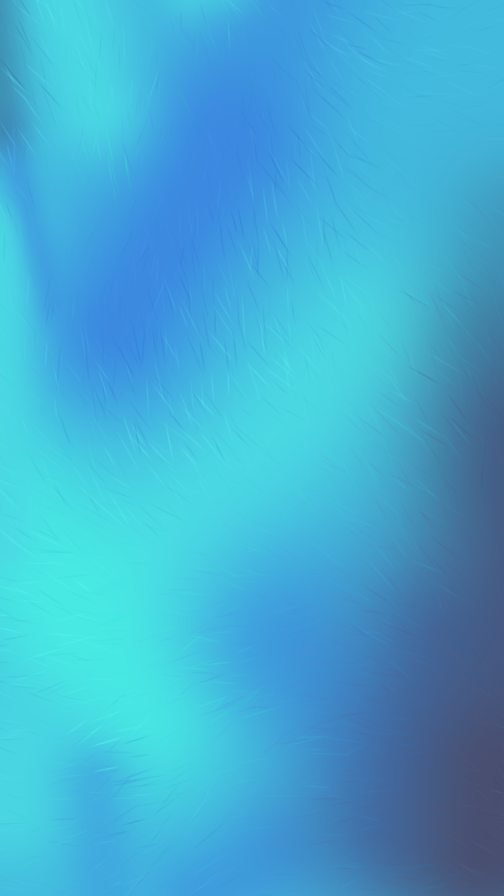
Reproduce this background procedurally as a Shadertoy shader.

```glsl
// Soft aqua and blue light folds that sink into slate at the lower right.
// Layered capsule-shaped glows paint the colour field; cellular strands, turned
// by a sine flow, shift the field lookup so its edges look brushed like fur.

const vec3 SKY    = vec3(0.26, 0.73, 0.87);
const vec3 CYAN   = vec3(0.29, 0.85, 0.89);
const vec3 AQUA   = vec3(0.28, 0.92, 0.89);
const vec3 BLUE   = vec3(0.23, 0.53, 0.88);
const vec3 AZURE  = vec3(0.24, 0.60, 0.87);
const vec3 INDIGO = vec3(0.25, 0.44, 0.68);
const vec3 TEAL   = vec3(0.24, 0.51, 0.65);
const vec3 SLATE  = vec3(0.27, 0.33, 0.49);
const vec3 PLUM   = vec3(0.29, 0.29, 0.41);

const vec2  FRAME        = vec2(0.5625, 1.0); // canvas proportions
const int   FUR_LAYERS   = 5;
const float FUR_CELL     = 0.036;   // strand spacing
const float FUR_WIDTH    = 0.0009;  // strand half width
const float FUR_SHIFT    = 0.030;   // reach of the brushed edges
const float FUR_CONTRAST = 0.018;   // brightness of single strands

vec2 hash2(vec2 p) {
    vec3 q = fract(p.xyx * vec3(0.1031, 0.1030, 0.0973));
    q += dot(q, q.yzx + 33.33);
    return fract((q.xx + q.yz) * q.zy);
}

float segmentDistance(vec2 p, vec2 a, vec2 b) {
    vec2 ab = b - a;
    float t = clamp(dot(p - a, ab) / max(dot(ab, ab), 1e-6), 0.0, 1.0);
    return length(p - a - ab * t);
}

// Blends a soft capsule into the colour; a and b run from 0 to 1 on the canvas.
void glow(inout vec3 col, vec2 p, vec2 a, vec2 b, float radius, vec3 tint, float amount) {
    float d = segmentDistance(p, a * FRAME, b * FRAME) / radius;
    col = mix(col, tint, amount * exp(-d * d));
}

vec3 colourField(vec2 p) {
    vec3 col = SKY;
    // Diagonal ridge and the bright lower left
    glow(col, p, vec2(0.15, 0.30), vec2(0.74, 0.63), 0.100, CYAN, 1.0);
    glow(col, p, vec2(0.02, 0.42), vec2(0.30, 0.21), 0.110, AQUA, 0.95);
    glow(col, p, vec2(0.02, 0.10), vec2(0.02, 0.16), 0.070, CYAN, 0.9);
    // Blue valley and the cyan folds above it
    glow(col, p, vec2(0.44, 0.85), vec2(0.60, 1.02), 0.085, AZURE, 0.9);
    glow(col, p, vec2(0.23, 0.635), vec2(0.45, 0.84), 0.095, BLUE, 0.95);
    glow(col, p, vec2(0.13, 1.00), vec2(0.19, 0.88), 0.060, CYAN, 0.95);
    glow(col, p, vec2(0.38, 1.01), vec2(0.44, 1.02), 0.035, CYAN, 0.65);
    // Left rim: lit edge, shaded crease and corner
    glow(col, p, vec2(0.00, 0.74), vec2(0.00, 0.40), 0.045, CYAN, 0.95);
    glow(col, p, vec2(0.01, 0.86), vec2(0.11, 0.66), 0.020, AZURE, 0.75);
    glow(col, p, vec2(-0.02, 1.00), vec2(0.00, 0.86), 0.034, TEAL, 0.75);
    // Blue pools along the bottom
    glow(col, p, vec2(0.21, 0.00), vec2(0.19, 0.13), 0.040, AZURE, 0.55);
    glow(col, p, vec2(0.40, 0.00), vec2(0.55, 0.05), 0.060, AZURE, 0.85);
    // Dark right flank, from teal through indigo to plum
    glow(col, p, vec2(1.04, 0.74), vec2(1.02, 0.66), 0.090, TEAL, 0.6);
    glow(col, p, vec2(0.58, 0.28), vec2(0.74, 0.18), 0.100, AZURE, 0.95);
    glow(col, p, vec2(0.88, 0.28), vec2(0.77, 0.08), 0.105, INDIGO, 0.92);
    glow(col, p, vec2(1.06, 0.60), vec2(1.04, 0.48), 0.100, TEAL, 0.9);
    glow(col, p, vec2(1.08, 0.50), vec2(1.00, 0.06), 0.125, SLATE, 0.95);
    glow(col, p, vec2(0.98, 0.14), vec2(0.96, 0.04), 0.080, PLUM, 0.7);
    return col;
}

// Direction of the strands, in radians
float flowAngle(vec2 p) {
    return -0.55 + 0.75 * sin(5.0 * p.y + 3.0 * p.x + 0.4) + 0.4 * sin(9.0 * p.x - 4.0 * p.y);
}

// Sums short random strokes: xy is the lookup shift, z the signed shade.
vec3 fur(vec2 p, float pixel) {
    vec3 sum = vec3(0.0);
    for (int layer = 0; layer < FUR_LAYERS; layer++) {
        vec2 offset = float(layer) * vec2(17.37, 9.61);
        vec2 cell = floor(p / FUR_CELL + offset);
        for (int k = 0; k < 9; k++) {
            vec2 id = cell + vec2(k % 3 - 1, k / 3 - 1);
            vec2 place = hash2(id + 3.7);
            vec2 trait = hash2(id + 51.3);
            vec2 centre = (id + place - offset) * FUR_CELL;
            float angle = flowAngle(centre) + (trait.x - 0.5) * 0.9;
            vec2 dir = vec2(cos(angle), sin(angle));
            vec2 reach = dir * FUR_CELL * mix(0.45, 0.9, place.x);
            float d = segmentDistance(p, centre - reach, centre + reach);
            float taper = 1.0 - smoothstep(0.2, 1.0, length(p - centre) / length(reach));
            float stroke = 1.0 - smoothstep(0.0, FUR_WIDTH + pixel, d);
            float shade = (trait.y * 2.0 - 1.0) * stroke * taper;
            sum += vec3(dir, 1.0) * shade;
        }
    }
    return sum;
}

void mainImage(out vec4 fragColor, in vec2 fragCoord) {
    vec2 p = fragCoord / iResolution.xy * FRAME;
    vec3 strands = fur(p, 0.7 / iResolution.y);
    vec3 col = colourField(p + strands.xy * FUR_SHIFT);
    col += strands.z * FUR_CONTRAST;
    fragColor = vec4(clamp(col, 0.0, 1.0), 1.0);
}
```
